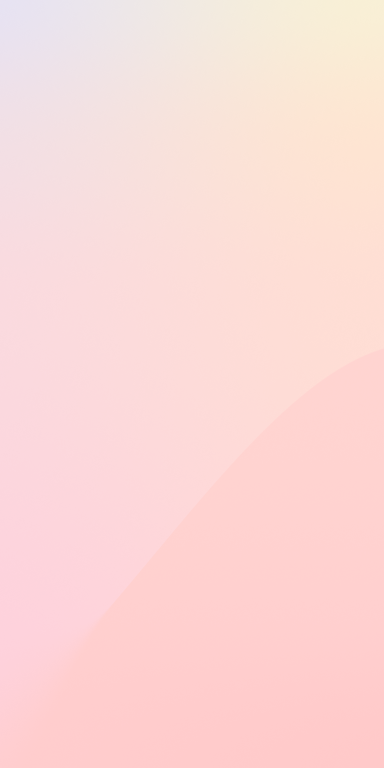
Give the GLSL for this background, as a WebGL 2 fragment shader.

```glsl
#version 300 es
precision highp float;
// A soft pastel sky: two vertical colour ramps blended across the width,
// with a translucent rose hill whose cubic crest rises to the right
// and dissolves into the sky at the lower left.

#define CREST_CENTER vec2(0.4, 0.277)
#define CREST_SLOPE 0.6
#define CREST_BEND 0.42
#define FADE_WIDTH 0.11
#define FADE_END 0.3
#define GRAIN 0.003

uniform vec2 u_resolution;
out vec4 fragColor;

const vec3 LILAC = vec3(0.900, 0.886, 0.957);
const vec3 MAUVE = vec3(0.945, 0.875, 0.902);
const vec3 PINK  = vec3(0.980, 0.855, 0.876);
const vec3 ROSE  = vec3(0.996, 0.820, 0.864);
const vec3 CREAM = vec3(0.973, 0.941, 0.839);
const vec3 PEACH = vec3(0.996, 0.898, 0.822);
const vec3 SHELL = vec3(0.998, 0.871, 0.832);
const vec3 BLUSH = vec3(1.000, 0.843, 0.843);
const vec3 HILL_TOP  = vec3(1.000, 0.831, 0.818);
const vec3 HILL_BASE = vec3(1.000, 0.804, 0.806);
const vec3 HILL_DEEP = vec3(1.000, 0.784, 0.782);

// Four colours spread from the bottom of the sky to its top
vec3 ramp(vec3 low, vec3 middle, vec3 high, vec3 top, float y) {
    vec3 c = mix(low, middle, smoothstep(0.1, 0.65, y));
    c = mix(c, high, smoothstep(0.6, 0.86, y));
    return mix(c, top, smoothstep(0.8, 1.02, y));
}

vec3 sky(vec2 uv) {
    vec3 left = ramp(ROSE, PINK, MAUVE, LILAC, uv.y);
    vec3 right = ramp(BLUSH, SHELL, PEACH, CREAM, uv.y);
    return mix(left, right, smoothstep(-0.15, 1.0, uv.x));
}

vec3 hill(vec2 uv) {
    vec3 c = mix(HILL_BASE, HILL_TOP, smoothstep(0.0, 0.5, uv.y));
    float corner = uv.x * (1.0 - smoothstep(0.0, 0.2, uv.y));
    return mix(c, HILL_DEEP, 0.8 * corner);
}

float crest(float x) {
    float t = x - CREST_CENTER.x;
    return CREST_CENTER.y + CREST_SLOPE * t - CREST_BEND * t * t * t;
}

float hash(vec2 p) {
    return fract(sin(dot(p, vec2(12.99, 78.23))) * 43758.5);
}

void main() {
    vec2 uv = gl_FragCoord.xy / u_resolution;

    // Crisp crest on the right, wide fade on the left
    float fade = FADE_WIDTH * (1.0 - smoothstep(0.0, FADE_END, uv.x));
    float softness = fade + 1.0 / u_resolution.y;
    float cover = smoothstep(-softness, softness, crest(uv.x) - uv.y);
    vec3 color = mix(sky(uv), hill(uv), cover);

    // Faint dither against banding
    color += GRAIN * (hash(gl_FragCoord.xy) - 0.5);
    fragColor = vec4(color, 1.0);
}
```
